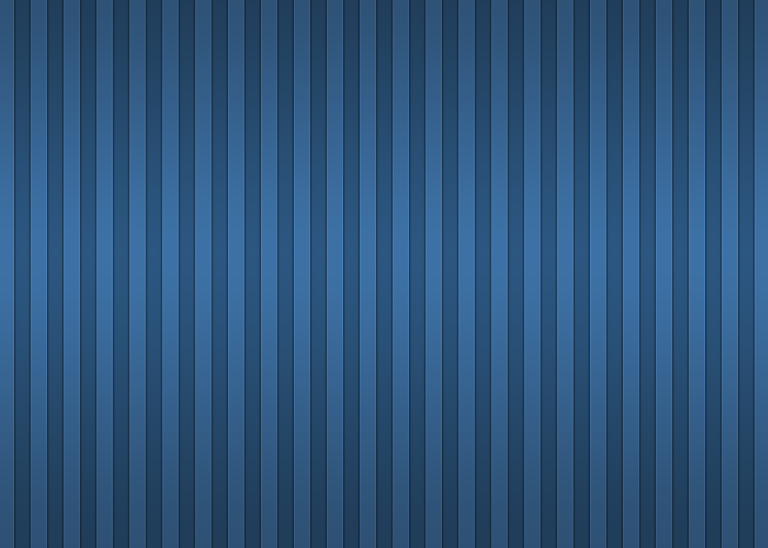
This pattern is drawn by a Shadertoy shader. Its source:

```glsl
// Antialiased coverage of the interval [a, b] at x, for a pixel of width w
float band(float x, float a, float b, float w) {
    return clamp((x - a) / w + 0.5, 0.0, 1.0) - clamp((x - b) / w + 0.5, 0.0, 1.0);
}

void mainImage(out vec4 fragColor, in vec2 fragCoord) {
    vec2 uv = fragCoord / iResolution.xy;
    float repeats = 23.34;
    float pixel = repeats / iResolution.x;

    // Signed distance to the stripe edge in periods, positive on the raised stripe
    float offset = fract(uv.x * repeats - 0.18 + 0.5) - 0.5;
    float edge = 0.25 - abs(offset);

    // Horizontal glow, strongest just above the middle
    float reach = uv.y > 0.54 ? 0.50 : 0.54;
    float fall = clamp(abs(uv.y - 0.54) / reach, 0.0, 1.0);
    float glow = 1.0 - mix(fall, smoothstep(0.0, 1.0, fall), 0.6);

    vec3 raised = mix(vec3(0.18, 0.315, 0.455), vec3(0.24, 0.445, 0.65), glow);
    vec3 sunken = mix(vec3(0.125, 0.24, 0.35), vec3(0.172, 0.34, 0.505), glow);

    // Soft shadow cast into the sunken stripe
    sunken *= 1.0 - 0.10 * exp(min(edge, 0.0) * 28.0);

    vec3 color = mix(sunken, raised, clamp(edge / pixel + 0.5, 0.0, 1.0));

    // Bright rim inside the edge and dark groove outside it
    float rim = band(edge, 0.0, 0.035, pixel);
    float groove = band(edge, -0.045, 0.0, pixel);
    color = mix(color, raised * 1.12 + 0.025, 0.75 * rim);
    color = mix(color, sunken * 0.66, 0.85 * groove);

    fragColor = vec4(color, 1.0);
}
```
